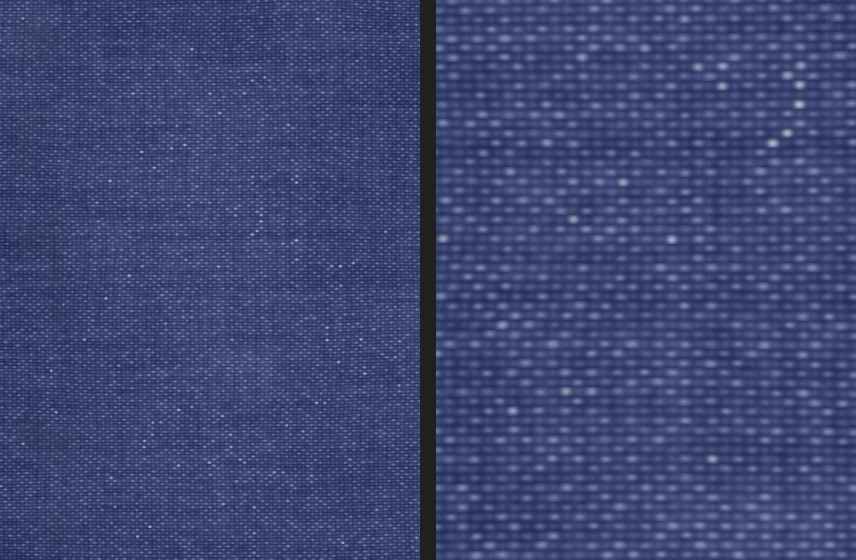
Left: the whole. Right: its middle third, enlarged.
Reproduce this texture procedurally as a WebGL 1 fragment shader.

```glsl
precision highp float;
// Worn blue book cloth in plain weave: 49 raised stitches across, 176 rows down,
// alternate rows shifted by half a stitch, with dimmer warp threads in between.
// Noise varies threads and dye; scattered stitches are rubbed pale or stained.

uniform vec2 u_resolution;

const vec2 STITCHES = vec2(49.0, 176.0);
const float ASPECT = 0.75;
const vec3 GAP_BLUE = vec3(0.130, 0.170, 0.345);
const vec3 THREAD_BLUE = vec3(0.420, 0.460, 0.630);
const vec3 RUBBED = vec3(0.74, 0.76, 0.80);
const vec3 STAIN = vec3(0.22, 0.21, 0.28);

float hash(vec2 p) {
  return fract(sin(dot(p, vec2(127.1, 311.7))) * 43758.5453);
}

float noise(vec2 p) {
  vec2 i = floor(p);
  vec2 f = fract(p);
  f = f * f * (3.0 - 2.0 * f);
  float low = mix(hash(i), hash(i + vec2(1.0, 0.0)), f.x);
  float high = mix(hash(i + vec2(0.0, 1.0)), hash(i + vec2(1.0, 1.0)), f.x);
  return mix(low, high, f.y);
}

float fbm(vec2 p) {
  float sum = 0.0;
  float gain = 0.5;
  for (int i = 0; i < 4; i++) {
    sum += gain * noise(p);
    p = p * 2.03 + 17.3;
    gain *= 0.5;
  }
  return sum / 0.9375;
}

// Soft oval: one at its centre, fading outwards
float oval(vec2 p, vec2 radius) {
  vec2 q = p / radius;
  return exp(-dot(q, q));
}

// Gentle bends that keep the threads from running dead straight
vec2 bendThreads(vec2 uv) {
  vec2 bend = vec2(noise(uv * vec2(5.0, 9.0)), noise(uv * vec2(4.0, 7.0) + 31.0));
  return uv + (bend - 0.5) * vec2(0.010, 0.006);
}

// Broad rubbed area right of the middle
float wearPatch(vec2 uv) {
  return oval(uv - vec2(0.62, 0.54), vec2(0.24, 0.50));
}

// Likelihood that a stitch is rubbed
float wearAmount(vec2 uv, float row) {
  float patch = wearPatch(uv);
  float cluster = smoothstep(0.42, 0.72, fbm(uv * vec2(6.0, 9.0) + 5.0));
  float proudRow = smoothstep(0.80, 0.98, hash(vec2(row, 4.7)));
  return 0.006 + 0.11 * patch * cluster + 0.08 * proudRow * (0.25 + patch);
}

vec3 cloth(vec2 uv) {
  // Stitch cell and its place in the weave
  vec2 p = bendThreads(uv) * STITCHES;
  float row = floor(p.y);
  float column = floor(p.x * 2.0);
  p.x += 0.5 * mod(row, 2.0);
  vec2 cell = floor(p);
  vec2 local = fract(p) - 0.5;
  vec2 center = (cell + 0.5) / STITCHES;

  // Raised stitch of uneven size and brightness, then the warp beside it
  float size = mix(0.85, 1.15, hash(cell + 3.1));
  vec2 shift = (vec2(hash(cell + 14.2), hash(cell + 33.8)) - 0.5) * vec2(0.08, 0.14);
  float stitch = oval(local - shift, vec2(0.22, 0.38) * size);
  float strength = mix(0.45, 1.35, hash(cell + 9.4));
  float warpFloat = oval(vec2(0.5 - abs(local.x), local.y), vec2(0.15, 0.40));
  float groove = cos(6.2832 * local.y);

  // Slubs along both threads, and broad unevenness of the dye
  float weft = noise(vec2(uv.x * 7.0, row * 1.37)) - 0.5;
  float streak = noise(vec2(uv.x * 3.0, uv.y * 55.0)) - 0.5;
  float warp = noise(vec2(column * 1.61, uv.y * 9.0)) - 0.5;
  float dye = fbm(vec2(uv.x * ASPECT, uv.y) * 5.0) - 0.5;
  float grain = noise(uv * STITCHES * vec2(3.5, 1.5)) - 0.5;
  float tone = 0.13 + 0.78 * stitch * strength + 0.28 * warpFloat + 0.05 * groove;
  tone += 0.15 * weft + 0.07 * streak + 0.11 * warp;
  tone += 0.21 * dye + 0.16 * grain + 0.05 * wearPatch(uv);
  vec3 color = mix(GAP_BLUE, THREAD_BLUE, clamp(tone, -0.10, 1.20));

  // Faint soiling down the left side
  float soil = oval(vec2(uv.x - 0.10, 0.0), vec2(0.08, 1.0));
  soil *= smoothstep(0.35, 0.75, fbm(uv * vec2(16.0, 14.0) + 12.0));
  color = mix(color, STAIN, 0.25 * soil);

  // Rubbed and stained stitches
  float chance = wearAmount(center, row);
  float rubbed = step(1.0 - chance, hash(cell + 21.7));
  float fleck = oval(local - shift, vec2(0.17, 0.40));
  color = mix(color, RUBBED, rubbed * fleck * mix(0.30, 1.0, hash(cell + 6.2)));
  float stained = step(0.9985, hash(cell + 47.3));
  return mix(color, STAIN, 0.75 * stained * oval(local, vec2(0.35, 0.55)));
}

void main() {
  // Average four samples per pixel to smooth the fine weave
  vec3 color = vec3(0.0);
  for (int y = 0; y < 2; y++) {
    for (int x = 0; x < 2; x++) {
      vec2 offset = (vec2(float(x), float(y)) - 0.5) * 0.5;
      color += cloth((gl_FragCoord.xy + offset) / u_resolution);
    }
  }
  gl_FragColor = vec4(color * 0.25, 1.0);
}
```
